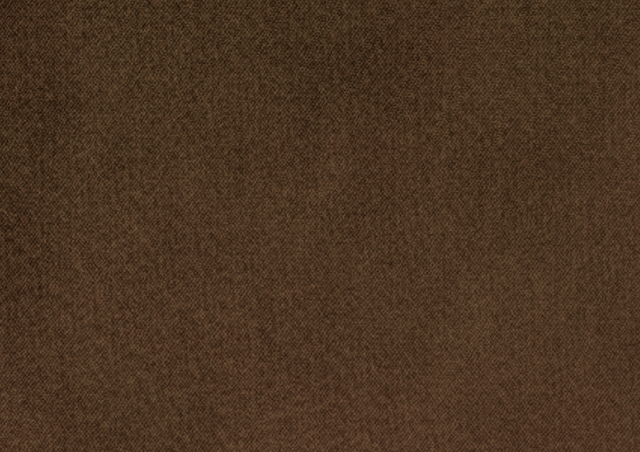
Write a Shadertoy shader that draws this texture.

```glsl
float hash(vec2 p) {
    return fract(sin(dot(p, vec2(127.1, 311.7))) * 43758.5453);
}

float noise(vec2 p) {
    vec2 cell = floor(p), f = fract(p);
    f = f * f * (3.0 - 2.0 * f);
    return mix(mix(hash(cell), hash(cell + vec2(1, 0)), f.x),
               mix(hash(cell + vec2(0, 1)), hash(cell + vec2(1, 1)), f.x), f.y);
}

float fbm(vec2 p) {
    float sum = 0.0, weight = 0.5;
    for (int i = 0; i < 4; i++) {
        sum += weight * noise(p);
        p = p * 2.03 + 17.3;
        weight *= 0.5;
    }
    return sum / 0.9375;
}

// Staggered loops where two diagonal thread waves cross
float weave(vec2 uv) {
    vec2 p = uv * vec2(118.0, 88.0);
    p += 0.6 * (vec2(noise(uv * 40.0), noise(uv * 40.0 + 31.0)) - 0.5);
    vec2 diagonal = vec2(p.x + p.y, p.x - p.y);
    vec2 wave = cos(6.28318 * diagonal);
    float yarn = hash(floor(diagonal + 0.5)) - 0.5;
    return 0.26 * wave.x + 0.36 * wave.y + 0.55 * yarn;
}

void mainImage(out vec4 fragColor, in vec2 fragCoord) {
    vec2 uv = fragCoord / iResolution.y;
    float across = fragCoord.x / iResolution.x;

    // Brushed pile: soft patches with faint upright streaks
    float patches = fbm(uv * vec2(4.5, 3.5) + 5.0) - 0.5;
    float streaks = noise(uv * vec2(36.0, 6.0) + 9.0) - 0.5;
    float bands = noise(uv * vec2(9.0, 30.0) + 23.0) - 0.5;
    float pile = 0.65 * patches + 0.2 * streaks + 0.14 * bands;
    pile += 0.35 * (0.5 - uv.y);
    pile -= 0.4 * smoothstep(0.18, 0.0, across) * (0.4 + 0.6 * uv.y);

    // Fine fibres, rougher toward the upper left
    float fibres = noise(uv * vec2(300.0, 300.0)) - 0.5;
    fibres += 0.5 * (noise(uv * vec2(160.0, 160.0) + 71.0) - 0.5);
    float roughness = mix(0.85, 1.15, clamp(0.5 + 0.5 * (uv.y - across), 0.0, 1.0));
    float tone = pile + roughness * (weave(uv) + 1.6 * fibres);

    // Brown ramp, drifting between olive and russet
    vec3 color = vec3(0.292, 0.203, 0.132) + tone * vec3(0.08, 0.07, 0.055);
    float russet = 0.5 - uv.y + 1.6 * (fbm(uv * 3.2 + 41.0) - 0.5);
    color += russet * vec3(0.009, -0.002, 0.005);
    color += (noise(uv * 190.0 + 53.0) - 0.5) * vec3(0.014, -0.006, -0.005);
    fragColor = vec4(clamp(color, 0.0, 1.0), 1.0);
}
```
